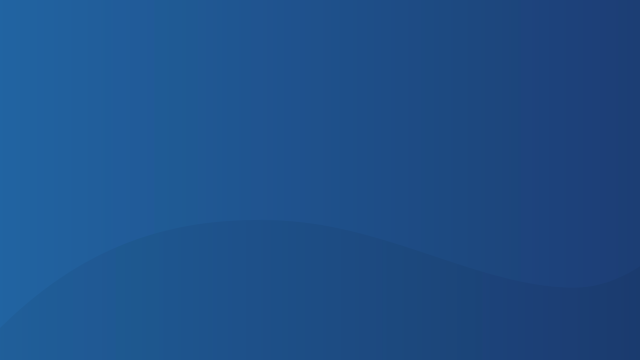
This background is drawn by a WebGL 2 fragment shader. Its source:

```glsl
#version 300 es
precision highp float;
// Calm blue backdrop: a left-to-right gradient with very faint vertical tint
// strips, and a slightly darker hill-and-valley wave across the lower part.
// The wave is a height function of x; its edge is smoothed by its slope.

#define WAVE_SHADE 0.95
#define TINT_AMOUNT 0.4
#define TINT_SHIFT 0.06
#define CREST vec2(0.405, 0.389)
#define TROUGH vec2(0.897, 0.201)
#define RISE_CURVE 1.15
#define RISE_STEEPEN 1.68
#define UPTURN_CURVE 5.6

uniform vec2 u_resolution;
out vec4 outColor;

const vec3 LEFT_BLUE = vec3(0.131, 0.391, 0.634);
const vec3 RIGHT_BLUE = vec3(0.109, 0.242, 0.455);
const vec3 GREEN_TINT = vec3(-0.006, 0.008, -0.012);
const vec3 VIOLET_TINT = vec3(0.008, -0.006, 0.010);

// Height of the wave: rounded rise, eased descent, short upturn.
float waveHeight(float x) {
  if (x < CREST.x) {
    float d = CREST.x - x;
    return CREST.y - d * d * (RISE_CURVE + RISE_STEEPEN * d);
  }
  if (x < TROUGH.x) {
    float t = (x - CREST.x) / (TROUGH.x - CREST.x);
    return mix(CREST.y, TROUGH.y, smoothstep(0.0, 1.0, pow(t, 1.1)));
  }
  float d = x - TROUGH.x;
  return TROUGH.y + UPTURN_CURVE * d * d;
}

// Distance above the wave's edge, in canvas heights.
float waveDistance(vec2 uv, float aspect) {
  float e = 0.002;
  float slope = (waveHeight(uv.x + e) - waveHeight(uv.x - e)) / (2.0 * e * aspect);
  return (uv.y - waveHeight(uv.x)) / sqrt(1.0 + slope * slope);
}

// Soft-edged vertical strip between two horizontal positions.
float strip(float x, float start, float end) {
  float soft = 0.6 / u_resolution.x;
  return smoothstep(start - soft, start + soft, x)
       - smoothstep(end - soft, end + soft, x);
}

// Alternating greenish and violet strips.
vec3 stripTint(float x) {
  float green = strip(x, 0.241, 0.309) + 0.7 * strip(x, 0.658, 0.814);
  float violet = 0.8 * strip(x, 0.174, 0.241) + 0.6 * strip(x, 0.392, 0.482)
               + strip(x, 0.814, 0.966);
  return TINT_AMOUNT * (green * GREEN_TINT + violet * VIOLET_TINT);
}

void main() {
  vec2 uv = gl_FragCoord.xy / u_resolution;
  float aspect = u_resolution.x / u_resolution.y;
  vec3 base = mix(LEFT_BLUE, RIGHT_BLUE, uv.x);

  vec3 sky = base + stripTint(uv.x);
  vec3 wave = base * WAVE_SHADE + stripTint(uv.x + TINT_SHIFT);

  float edge = 0.7 / u_resolution.y;
  float inWave = 1.0 - smoothstep(-edge, edge, waveDistance(uv, aspect));
  outColor = vec4(mix(sky, wave, inWave), 1.0);
}
```
